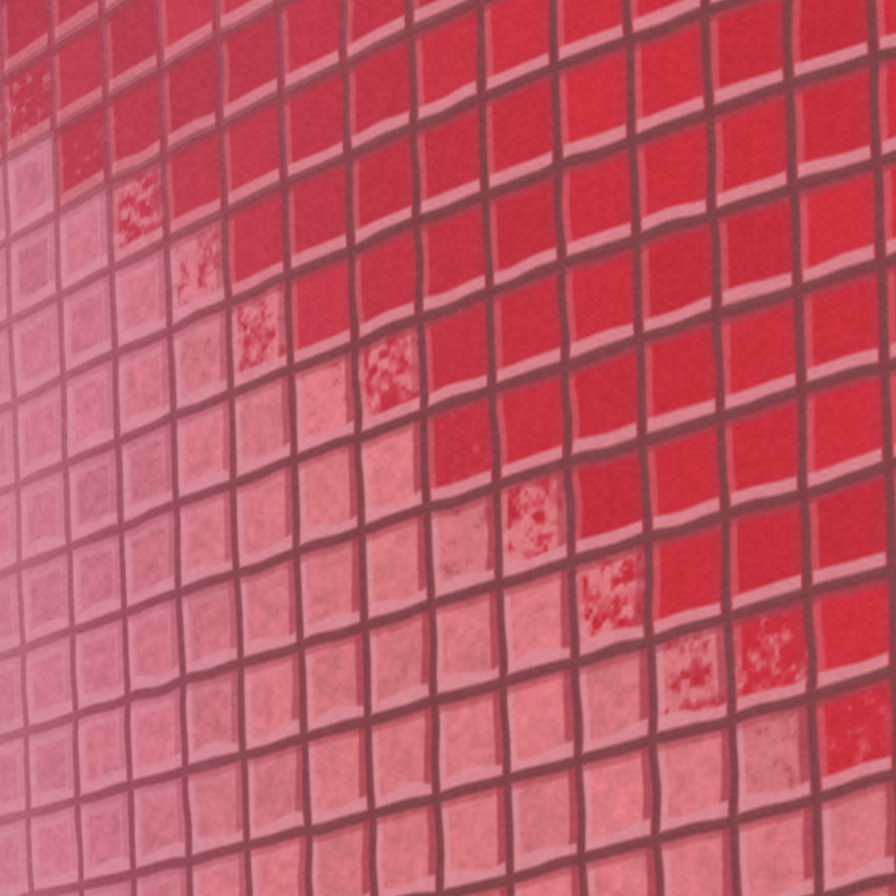
Reproduce this texture procedurally as a Shadertoy shader.

```glsl
// Glossy red wall tiles in receding perspective, with a pale reflection at lower left.

// Grid: columns widen to the right, rows rise and spread to the right
const float COL_START = 0.0156;
const float COL_WIDTH = 0.0543;
const float COL_GROWTH = 0.00158;
const float COL_LEAN = 0.036;
const float ROW_HEIGHT = 0.1152;
const float WOBBLE = 0.05;

// Tile profile, as fractions of one cell
const float GROUT_X = 0.055;
const float GROUT_Y = 0.06;
const float LEDGE_TOP = 0.81;
const float BEVEL = 0.15;
const float SOFTNESS = 0.032;

// Reflection edge in cell units
const float REFLECT_SLOPE = 0.82;
const float REFLECT_OFFSET = 3.4;
const float REFLECT_JITTER = 1.1;

const vec3 RED = vec3(0.78, 0.19, 0.24);
const vec3 CRIMSON = vec3(0.74, 0.25, 0.32);
const vec3 SHADE = vec3(0.66, 0.26, 0.31);
const vec3 CORAL = vec3(0.84, 0.46, 0.49);
const vec3 ROSE = vec3(0.79, 0.45, 0.52);
const vec3 SHEEN = vec3(0.85, 0.54, 0.58);
const vec3 HAZE = vec3(0.83, 0.54, 0.62);
const vec3 GROUT = vec3(0.50, 0.26, 0.28);
const vec3 GROUT_PALE = vec3(0.63, 0.31, 0.37);

float hash(vec2 p) {
    return fract(sin(dot(p, vec2(127.1, 311.7))) * 43758.5);
}

float noise(vec2 p) {
    vec2 i = floor(p), f = fract(p);
    f = f * f * (3.0 - 2.0 * f);
    return mix(mix(hash(i), hash(i + vec2(1, 0)), f.x),
               mix(hash(i + vec2(0, 1)), hash(i + vec2(1, 1)), f.x), f.y);
}

float above(float x, float edge, float soft) {
    return smoothstep(edge - soft, edge + soft, x);
}

// Canvas point (y down) to column and row coordinates
vec2 wallGrid(vec2 p) {
    float x = p.x - COL_LEAN * (p.y - 0.456) - COL_START;
    float disc = COL_WIDTH * COL_WIDTH + 4.0 * COL_GROWTH * x;
    float col = (sqrt(max(disc, 0.0)) - COL_WIDTH) / (2.0 * COL_GROWTH);
    float t = (0.99 - p.x) / 0.97;
    float bow = t * (1.0 - t);
    float row = (p.y - 0.0612 - 0.3867 * t + 0.0885 * bow)
              / (ROW_HEIGHT - 0.0224 * t + 0.0198 * bow);
    return vec2(col, row);
}

void mainImage(out vec4 fragColor, in vec2 fragCoord) {
    vec2 p = fragCoord / iResolution.xy;
    p.y = 1.0 - p.y;
    vec2 grid = wallGrid(p);
    vec2 soft = max(vec2(SOFTNESS), fwidth(grid));
    grid += WOBBLE * (vec2(noise(grid * 2.3), noise(grid * 2.3 + 40.0)) - 0.5);
    vec2 id = floor(grid), cell = fract(grid);
    float tileRand = hash(id);
    float haze = smoothstep(0.45, 0.0, p.x);

    // Reflection, switching tile by tile with a mottled border
    float mottle = noise(grid * vec2(7.0, 9.0)) + 0.5 * noise(grid * 17.0) - 0.75;
    float depth = id.y + 0.5 - REFLECT_SLOPE * (id.x + 0.5) + REFLECT_OFFSET;
    depth += REFLECT_JITTER * (tileRand - 0.5);
    float border = exp(-depth * depth);
    float lit = smoothstep(-0.5, 0.6, depth + 1.5 * mottle * border);
    float zone = smoothstep(-0.5, 0.8, depth);

    // Tile face
    vec3 dark = mix(RED, CRIMSON, smoothstep(0.75, 0.1, p.x));
    vec3 color = mix(dark, mix(CORAL, ROSE, haze), lit);
    color *= 1.0 + 0.07 * (hash(id + 7.0) - 0.5) + 0.08 * mottle * (0.3 + zone);

    // Bevels: bright left, shaded right and top
    float left = 1.0 - above(cell.x, BEVEL, soft.x);
    float right = above(cell.x, 1.0 - BEVEL - 0.04 * cell.y, soft.x);
    float top = 1.0 - above(cell.y, 0.13, soft.y);
    color = mix(color, SHEEN, left * mix(0.35, 0.85, zone));
    color = mix(color, SHADE, right * mix(0.25, 0.8 - 0.4 * haze, zone));
    color = mix(color, SHADE, top * mix(0.75, 0.5, zone));

    // Bright sloping ledge at the foot of each tile
    float ledgeEdge = LEDGE_TOP + 0.03 * sin(6.0 * cell.x + 6.0 * tileRand) * zone;
    float ledge = above(cell.y, ledgeEdge, soft.y) * above(cell.x, 0.07, soft.x);
    ledge *= 1.0 - above(cell.x, 0.93, soft.x);
    color = mix(color, SHEEN, ledge * (0.9 - 0.3 * haze * (1.0 - zone)));

    // Pale frame on the hazy side
    vec2 inset = min(cell, 1.0 - cell);
    float frame = 1.0 - above(min(inset.x, inset.y), 0.21, soft.x);
    color = mix(color, HAZE, frame * haze * zone * 0.65);

    // Grout, fading toward the upper left
    float jointX = 1.0 - above(inset.x, GROUT_X, soft.x);
    float jointY = 1.0 - above(inset.y, GROUT_Y, soft.y);
    float fade = smoothstep(0.65, 0.1, p.x + 0.6 * p.y);
    vec3 joint = mix(GROUT, GROUT_PALE, max(haze, fade));
    color = mix(color, joint, max(jointX, jointY) * (0.95 - 0.35 * fade));

    // Side haze and fine grain
    color = mix(color, HAZE, 0.3 * smoothstep(0.14, 0.0, p.x) * smoothstep(0.1, 0.6, p.y));
    color += 0.03 * (noise(p * 230.0) - 0.5);
    fragColor = vec4(color, 1.0);
}
```
